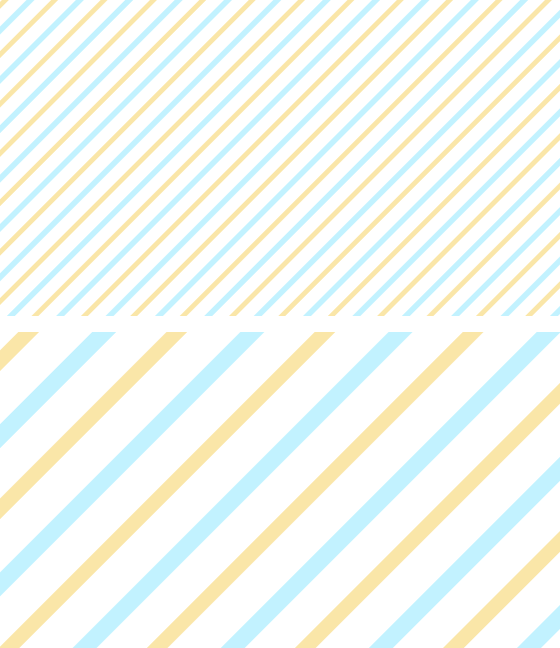
Top, the full canvas; bottom, a detail of the centre.
Give the GLSL for this pattern, as a Shadertoy shader.

```glsl
#define PERIOD 0.15625      // horizontal repeat, in canvas heights
#define YELLOW_CENTER 0.108 // stripe centers, in periods
#define BLUE_CENTER 0.618
#define YELLOW_WIDTH 0.140  // stripe widths, in periods
#define BLUE_WIDTH 0.162
#define PAPER vec3(1.0)
#define YELLOW vec3(0.98, 0.90, 0.66)
#define BLUE vec3(0.76, 0.95, 1.0)

// Smoothed coverage of a repeating stripe; phase and widths are in periods.
float stripe(float phase, float center, float width, float pixel) {
    float offset = abs(fract(phase - center + 0.5) - 0.5);
    return clamp(0.5 + (0.5 * width - offset) / pixel, 0.0, 1.0);
}

void mainImage(out vec4 fragColor, in vec2 fragCoord) {
    vec2 p = fragCoord / iResolution.y;

    // Phase is constant along rising 45 degree diagonals, zero at the top left.
    float phase = (p.x + 1.0 - p.y) / PERIOD;

    // One pixel measured across the diagonal, in periods.
    float pixel = sqrt(2.0) / (iResolution.y * PERIOD);

    // Alternate the two colors over the paper.
    vec3 color = PAPER;
    color = mix(color, YELLOW, stripe(phase, YELLOW_CENTER, YELLOW_WIDTH, pixel));
    color = mix(color, BLUE, stripe(phase, BLUE_CENTER, BLUE_WIDTH, pixel));

    fragColor = vec4(color, 1.0);
}
```
